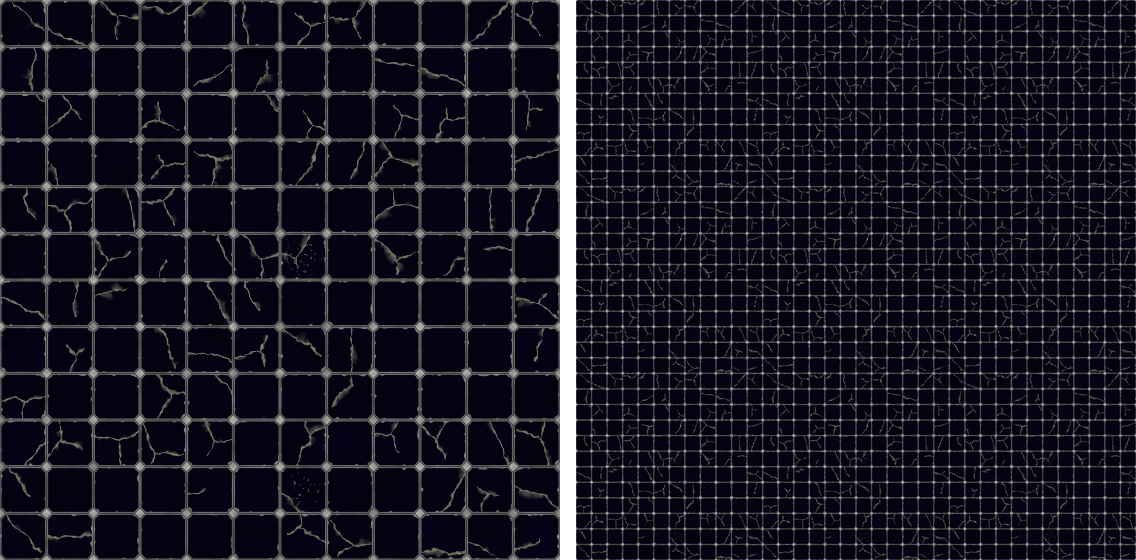
Left, the tile; right, the same tile 3 across and 3 down.
Give the GLSL for this texture, as a WebGL 2 fragment shader.

```glsl
#version 300 es
precision highp float;
// Dark navy tiles with clipped corners, grey double-line seams and pale
// diamond insets. Random tiles carry ragged veins, built from warped segments
// that meet at a hub and are feathered on one side. All noise wraps.

uniform vec2 u_resolution;
out vec4 fragColor;

const float TILES = 12.0;
const float SEAM_HALF = 0.027;      // lengths are in tile widths
const float CLIP = 0.152;           // corner cut, measured as x + y
const float DIAMOND = 0.112;
const float FRAME_WIDTH = 0.019;
const float VEINED_SHARE = 0.62;
const float FORKED_SHARE = 0.36;
const float SPECKLED_SHARE = 0.02;
const float VEIN_HALF = 0.017;
const float SMEAR_REACH = 0.17;
const vec3 NAVY = vec3(0.014, 0.010, 0.072);
const vec3 GROUT = vec3(0.17, 0.17, 0.18);
const vec3 FRAME = vec3(0.42, 0.42, 0.41);
const vec3 INSET = vec3(0.60, 0.60, 0.59);
const vec3 VEIN = vec3(0.44, 0.43, 0.37);

vec2 hash2(vec2 c) {
    vec3 h = fract(c.xyx * vec3(0.1031, 0.1030, 0.0973));
    h += dot(h, h.yzx + 33.33);
    return fract((h.xx + h.yz) * h.zy);
}

vec2 gradient(vec2 c, float period) {
    float angle = 6.2832 * hash2(mod(c, period) + 3.7).x;
    return vec2(cos(angle), sin(angle));
}

// Gradient noise over the tile grid, wrapping after TILES * freq cells.
float noise(vec2 p, float freq) {
    p *= freq;
    float period = TILES * freq;
    vec2 i = floor(p), f = fract(p);
    vec2 u = f * f * f * (f * (f * 6.0 - 15.0) + 10.0);
    vec2 e = vec2(0.0, 1.0);
    float a = dot(gradient(i, period), f);
    float b = dot(gradient(i + e.yx, period), f - e.yx);
    float c = dot(gradient(i + e.xy, period), f - e.xy);
    float d = dot(gradient(i + e.yy, period), f - e.yy);
    return mix(mix(a, b, u.x), mix(c, d, u.x), u.y);
}

// Coverage where the signed distance d is below zero.
float fill(float d, float blur) {
    return 1.0 - smoothstep(-0.5 * blur, 0.5 * blur, d);
}

// One vein arm: a solid ragged core and a smear fading to one side.
float veinArm(vec2 rel, vec2 dir, float len, float halfWidth, float reach, float blur) {
    float along = dot(rel, dir);
    float side = dot(rel, vec2(-dir.y, dir.x));
    float dist = length(rel - dir * clamp(along, 0.0, len));
    float core = fill(dist - halfWidth, blur);
    float ends = smoothstep(0.0, 0.06, along) * (1.0 - smoothstep(len - 0.1, len, along));
    float fade = clamp(1.0 - side / max(reach, 0.001), 0.0, 1.0);
    return max(core, 0.75 * fade * ends * smoothstep(-blur, 0.0, side));
}

float veins(vec2 p, vec2 cell, vec2 local, float blur) {
    vec2 kind = hash2(cell + 41.0);
    if (kind.x > VEINED_SHARE) return 0.0;
    bool forked = kind.y < FORKED_SHARE;
    int arms = forked ? 3 : 2;
    vec2 hub = (hash2(cell + 67.0) - 0.5) * (forked ? 0.4 : 0.72);
    float start = 6.2832 * hash2(cell + 89.0).x;

    vec2 warp = 0.11 * vec2(noise(p, 3.0), noise(p + 5.5, 3.0));
    warp += 0.035 * vec2(noise(p, 11.0), noise(p + 3.5, 11.0));
    vec2 rel = local + warp - hub;
    float ragged = noise(p + 7.3, 8.0);
    float halfWidth = max(VEIN_HALF + 0.022 * ragged, 0.006);
    float reach = SMEAR_REACH * max(0.0, 0.2 + 1.5 * noise(p + 2.4, 2.0) + 0.5 * ragged);

    float cover = 0.0;
    for (int i = 0; i < arms; i++) {
        vec2 rnd = hash2(cell + 113.0 + 17.0 * float(i));
        float angle = start + 6.2832 * float(i) / float(arms) + 0.8 * (rnd.x - 0.5);
        float len = mix(0.25, 1.0, rnd.y);
        cover = max(cover, veinArm(rel, vec2(cos(angle), sin(angle)), len, halfWidth, reach, blur));
    }
    return cover;
}

void main() {
    vec2 p = gl_FragCoord.xy / u_resolution * TILES;
    float blur = 1.3 * TILES / min(u_resolution.x, u_resolution.y);
    vec2 cell = floor(p), local = fract(p) - 0.5;
    vec2 gap = 0.5 - abs(local);
    float corner = gap.x + gap.y;
    float edge = max(SEAM_HALF - min(gap.x, gap.y), (CLIP - corner) * 0.7071);
    float grime = noise(p, 1.0) + 0.5 * noise(p, 4.0);

    // Tile face with faint mottling, veins and rare speckles
    vec3 color = NAVY * (1.0 + 0.35 * grime);
    float marks = veins(p, cell, local, blur);
    float speckled = step(hash2(cell + 151.0).x, SPECKLED_SHARE);
    float specks = smoothstep(0.25, 0.4, noise(p, 14.0)) * smoothstep(0.5, 0.2, length(local));
    marks = max(marks, 0.7 * speckled * specks);
    color = mix(color, VEIN * (1.0 + 0.3 * noise(p, 9.0)), marks);

    // Grout and the worn frame, with chips reaching into the face
    float chip = 0.1 * max(0.0, noise(p + 1.7, 7.0) - 0.22);
    color = mix(color, GROUT, fill(-edge, blur));
    float frame = fill(edge - FRAME_WIDTH, blur) * fill(-edge - 0.004 - chip, blur);
    color = mix(color, FRAME * (1.0 + 0.4 * grime + 4.0 * chip), frame);

    // Diamond insets, each with its own shade and a bevelled rim
    float shade = 0.85 + 0.25 * hash2(mod(floor(p + 0.5), TILES) + 197.0).x;
    float rim = smoothstep(DIAMOND, DIAMOND - 0.035, corner);
    vec3 inset = INSET * shade * mix(0.75, 1.0, rim) * (1.0 + 0.2 * noise(p, 10.0));
    color = mix(color, inset, fill((corner - DIAMOND) * 0.7071, blur));

    fragColor = vec4(color, 1.0);
}
```
